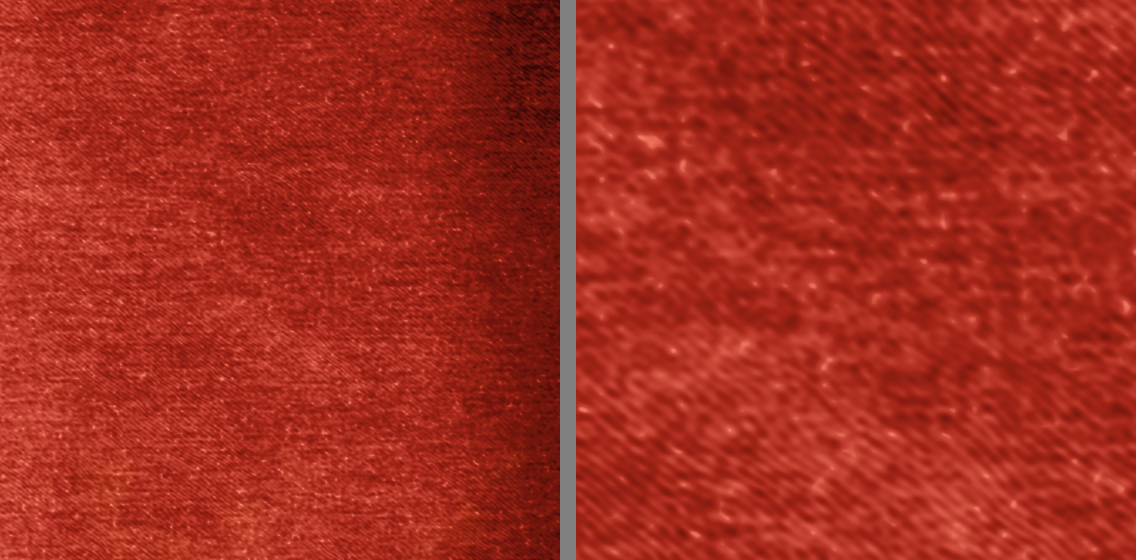
Left, the full canvas; right, a detail of the centre.
This texture is drawn by a WebGL 1 fragment shader. Its source:

```glsl
precision highp float;
// Worn red twill cloth, lit from the left and falling into shade at the right.
// Horizontal thread streaks, diagonal weave and fine grain are summed into one
// tone, which a colour ramp turns from deep maroon to pale coral.

uniform vec2 u_resolution;

#define GRAIN_SCALE 185.0
#define GRAIN_AMOUNT 0.19
#define THREAD_SCALE 185.0
#define THREAD_AMOUNT 0.15
#define TWILL_SCALE 118.0
#define TWILL_AMOUNT 0.036
#define BLOTCH_AMOUNT 0.15
#define SHADE_DEPTH 0.25
#define FLECK_AMOUNT 0.16

float hash(vec2 p) {
  vec3 q = fract(vec3(p.xyx) * 0.1031);
  q += dot(q, q.yzx + 33.33);
  return fract((q.x + q.y) * q.z);
}

// Value noise centred on zero, from -0.5 to 0.5.
float noise(vec2 p) {
  vec2 cell = floor(p);
  vec2 f = fract(p);
  f = f * f * (3.0 - 2.0 * f);
  float low = mix(hash(cell), hash(cell + vec2(1.0, 0.0)), f.x);
  float high = mix(hash(cell + vec2(0.0, 1.0)), hash(cell + vec2(1.0, 1.0)), f.x);
  return mix(low, high, f.y) - 0.5;
}

float fbm(vec2 p) {
  float sum = 0.0;
  float amplitude = 0.55;
  for (int i = 0; i < 4; i++) {
    sum += amplitude * noise(p);
    p = mat2(1.6, 1.2, -1.2, 1.6) * p + 17.3;
    amplitude *= 0.55;
  }
  return sum;
}

// Broad light: bright at the left and bottom, dark along the right edge.
float lighting(vec2 uv) {
  float edge = uv.x + 0.06 * (uv.y - 0.5) + 0.05 * fbm(uv * 3.0 + 40.0);
  float light = 0.705 - 0.07 * uv.x - 0.035 * smoothstep(0.4, 1.0, uv.y);
  light -= SHADE_DEPTH * smoothstep(0.68, 1.04, edge);
  light -= 0.10 * smoothstep(0.7, 1.0, uv.x) * smoothstep(0.6, 1.0, uv.y);
  return light + 0.035 * smoothstep(0.25, 0.0, uv.x);
}

// Long and short streaks along the horizontal threads.
float threads(vec2 uv) {
  float y = uv.y * THREAD_SCALE + 0.8 * noise(uv * 9.0);
  return 0.55 * noise(vec2(uv.x * 9.0, y) + 71.0)
       + 0.75 * noise(vec2(uv.x * 38.0, y * 1.07) + 133.0);
}

// Diagonal ribs falling to the right, fading in and out in patches.
float twill(vec2 uv) {
  float phase = TWILL_SCALE * (0.75 * uv.x + uv.y) + 1.2 * noise(uv * 30.0);
  float patchiness = smoothstep(-0.3, 0.3, noise(uv * 8.0 + 9.0));
  return sin(6.28318 * phase) * (0.3 + 0.7 * patchiness);
}

// Fine grain, partly stretched along the ribs.
float grain(vec2 uv) {
  vec2 along = vec2(0.8 * uv.x - 0.6 * uv.y, 0.6 * uv.x + 0.8 * uv.y);
  return 0.8 * noise(along * GRAIN_SCALE * vec2(0.7, 1.15) + 211.0)
       + 0.7 * noise(uv * GRAIN_SCALE * vec2(0.9, 1.1) + 307.0);
}

vec3 clothColour(float tone) {
  vec3 maroon = vec3(0.20, 0.025, 0.02);
  vec3 wine = vec3(0.46, 0.085, 0.05);
  vec3 red = vec3(0.64, 0.145, 0.09);
  vec3 scarlet = vec3(0.73, 0.22, 0.165);
  vec3 coral = vec3(0.95, 0.47, 0.38);
  vec3 colour = mix(maroon, wine, smoothstep(0.15, 0.46, tone));
  colour = mix(colour, red, clamp((tone - 0.46) / 0.18, 0.0, 1.0));
  colour = mix(colour, scarlet, clamp((tone - 0.64) / 0.09, 0.0, 1.0));
  return mix(colour, coral, clamp((tone - 0.73) / 0.24, 0.0, 1.0));
}

void main() {
  vec2 uv = gl_FragCoord.xy / u_resolution;

  // Faint rubbed patches, warmer and stronger toward the bottom.
  float wear = smoothstep(0.05, 0.4, fbm(uv * vec2(9.0, 7.0) + 55.0));
  wear *= smoothstep(0.5, 0.1, uv.y);

  float fine = grain(uv);
  float tone = lighting(uv);
  tone += BLOTCH_AMOUNT * fbm(uv * vec2(6.0, 8.0) + 5.0);
  tone += THREAD_AMOUNT * threads(uv);
  tone += TWILL_AMOUNT * twill(uv);
  tone += GRAIN_AMOUNT * fine;
  tone += FLECK_AMOUNT * smoothstep(0.38, 0.7, fine);
  tone += 0.05 * wear;

  vec3 colour = clothColour(tone) + wear * vec3(0.01, 0.025, -0.005);
  gl_FragColor = vec4(clamp(colour, 0.0, 1.0), 1.0);
}
```
